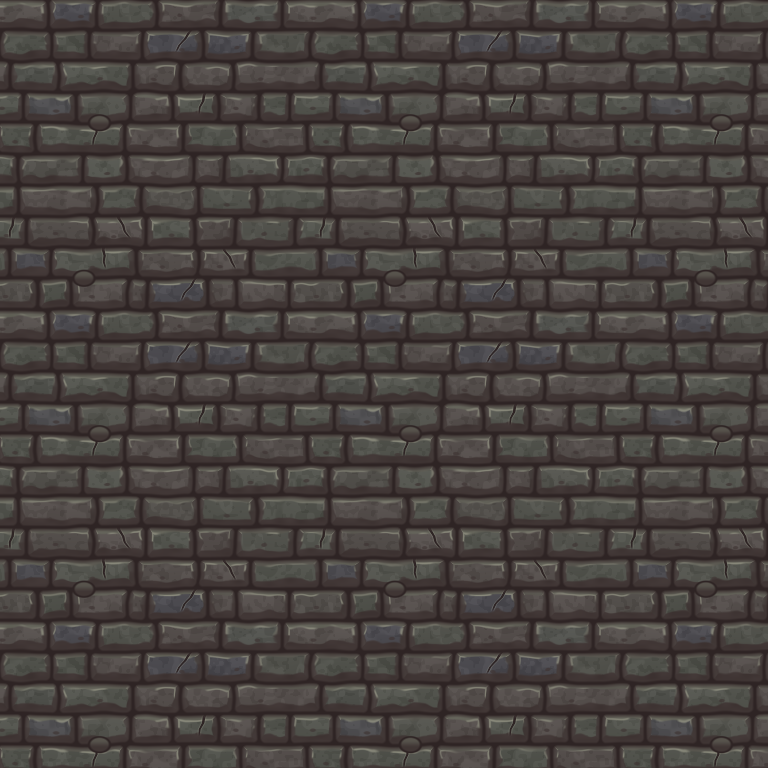
This texture is drawn by a Shadertoy shader. Its source:

```glsl
#define ROWS 24.7      // courses over the canvas height
#define PERIOD 10.0    // courses, and course heights, per repeat
#define GAP 0.045      // half width of a joint
#define CORNER 0.15    // rounding of the stones
#define BEVEL 0.15     // width of the upper and side bevels
#define JITTER 0.31    // irregularity of stone widths
#define WOBBLE 0.09    // unevenness of stone outlines
#define CHIPPING 0.13  // unevenness of the front faces
#define CRACKED 0.13   // share of cracked stones

const vec3 MORTAR = vec3(0.18, 0.14, 0.14);
const vec3 SHADE = vec3(0.25, 0.21, 0.205);
const vec3 SIDE = vec3(0.29, 0.265, 0.255);
const vec3 LIT = vec3(0.39, 0.39, 0.35);
const vec3 GLINT = vec3(0.56, 0.56, 0.50);
const vec3 WARM_FACE = vec3(0.32, 0.295, 0.285);
const vec3 GREEN_FACE = vec3(0.31, 0.315, 0.29);
const vec3 BLUE_FACE = vec3(0.285, 0.28, 0.30);

float hash(vec2 p) {
    vec3 q = fract(p.xyx * 0.1031);
    q += dot(q, q.yzx + 33.33);
    return fract((q.x + q.y) * q.z);
}

// Value noise that wraps with the repeat; PERIOD * freq must be whole
float noise(vec2 p, float freq, float seed) {
    p *= freq;
    vec2 cell = floor(p), f = p - cell, wrap = vec2(PERIOD * freq);
    f *= f * (3.0 - 2.0 * f);
    vec2 a = mod(cell, wrap) + seed, b = mod(cell + 1.0, wrap) + seed;
    return mix(mix(hash(a), hash(vec2(b.x, a.y)), f.x),
               mix(hash(vec2(a.x, b.y)), hash(b), f.x), f.y);
}

float roundBox(vec2 p, vec2 halfSize, float radius) {
    vec2 d = abs(p) - halfSize + radius;
    return length(max(d, 0.0)) + min(max(d.x, d.y), 0.0) - radius;
}

// Left joint of a stone, in units of the mean stone width
float joint(float i, float row, float count) {
    return i + JITTER * (2.0 * hash(vec2(mod(i, count) + 3.0, row + 11.0)) - 1.0);
}

// Position from the stone centre, half size and wrapped identity
void findStone(vec2 p, out vec2 q, out vec2 halfSize, out vec2 id) {
    float row = mod(floor(p.y), PERIOD);
    float count = 5.0 + mod(row, 2.0) + (mod(row, 6.0) == 3.0 ? 1.0 : 0.0);
    float width = PERIOD / count;
    float x = p.x / width + count * hash(vec2(row, 47.0));
    float i = floor(x);
    if (x < joint(i, row, count)) i -= 1.0;
    else if (x >= joint(i + 1.0, row, count)) i += 1.0;
    float left = joint(i, row, count), right = joint(i + 1.0, row, count);
    q = vec2((x - 0.5 * (left + right)) * width, fract(p.y) - 0.5);
    halfSize = vec2(0.5 * (right - left) * width, 0.5) - GAP;
    id = vec2(mod(i, count), row);
}

vec3 stoneColor(vec2 p, vec2 q, vec2 halfSize, vec2 id, float aa) {
    float tint = hash(id + 71.0), wear = hash(id + 29.0);
    float grain = noise(p, 3.0, 5.0), fine = noise(p, 8.0, 9.0);

    // Chipped front face, set high on the stone
    vec2 chip = vec2(noise(p, 4.0, 17.0), noise(p, 3.0, 37.0)) - 0.5;
    vec2 e = q + vec2(0.0, 0.04) + CHIPPING * chip;
    vec2 a = abs(e) - halfSize + vec2(BEVEL, BEVEL + 0.04);
    float face = max(a.x, a.y);
    float upper = smoothstep(0.05, -0.05, e.y);

    // Bevels: lit above, dim at the sides, dark below
    vec3 top = mix(SIDE, LIT, 0.45 + 0.55 * hash(id + 53.0));
    vec3 ends = mix(SHADE, SIDE, 0.4 + 0.6 * upper) + (e.x < 0.0 ? 0.015 : -0.01);
    vec3 col = mix(ends, mix(SHADE, top, upper), smoothstep(-aa, aa, a.y - a.x));
    col += 0.04 * (grain - 0.5);

    // Face with painted patches
    vec3 faceCol = mix(WARM_FACE, GREEN_FACE, smoothstep(0.25, 0.5, tint));
    faceCol = mix(faceCol, BLUE_FACE, smoothstep(0.75, 0.9, tint));
    faceCol += 0.03 * smoothstep(0.5, 0.6, grain) - 0.025 * smoothstep(0.6, 0.7, fine);
    faceCol += 0.02 * (wear - 0.5) - 0.03 * e.y;
    col = mix(col, faceCol, smoothstep(aa, -aa, face));

    // Worn highlights along the upper rim and its corner ridges
    float rim = smoothstep(0.025 + aa, 0.0, abs(face));
    float ridge = smoothstep(0.02 + aa, 0.0, abs(a.x - a.y)) * step(0.0, face);
    float worn = smoothstep(0.35, 0.7, noise(p, 2.5, 61.0));
    col = mix(col, GLINT, upper * max(rim * worn, 0.65 * ridge) * (0.4 + 0.5 * wear));
    col = mix(col, SHADE, 0.5 * (1.0 - upper) * rim * worn);

    // Pits and slanting cracks on some stones
    vec2 pit = q - 0.4 * halfSize * (vec2(tint, wear) * 2.0 - 1.0);
    col = mix(col, SHADE, 0.7 * step(0.6, wear) * smoothstep(0.09, 0.04, length(pit * vec2(0.7, 1.2))));
    float bend = 0.08 * abs(fract(q.y * 2.5) - 0.5) + (tint - 0.5) * q.y * 1.8;
    float crack = abs(q.x - 0.3 * halfSize.x + bend) - 0.03 * (0.4 - q.y);
    float cracked = step(1.0 - CRACKED, wear) * smoothstep(0.25, 0.1, q.y);
    col = mix(col, GLINT, 0.3 * cracked * smoothstep(aa, 0.0, abs(crack - 0.04)));
    return mix(col, MORTAR, cracked * smoothstep(aa, 0.0, crack));
}

void mainImage(out vec4 fragColor, in vec2 fragCoord) {
    float aa = ROWS / iResolution.y;
    vec2 p = vec2(fragCoord.x, iResolution.y - fragCoord.y) * aa + vec2(0.0, 0.05);
    vec2 warped = p + WOBBLE * (vec2(noise(p, 2.0, 3.0), noise(p, 1.5, 23.0)) - 0.5);

    // Stones fading into the joints
    vec2 q, halfSize, id;
    findStone(warped, q, halfSize, id);
    float d = roundBox(q, halfSize, min(CORNER, halfSize.x));
    vec3 col = stoneColor(p, q, halfSize, id, aa);
    col = mix(col, SHADE, 0.6 * smoothstep(-0.13, -0.03, d));
    col = mix(col, MORTAR, smoothstep(-0.04 - 0.5 * aa, 0.02 + 0.5 * aa, d));

    // Pebbles wedged under every fifth course
    float course = mod(floor(p.y + 0.5), PERIOD);
    vec2 s = vec2(mod(p.x - 3.6 + 0.1 * course + 5.0, PERIOD) - 5.0, fract(p.y + 0.5) - 0.5);
    float pebble = (length(s / vec2(0.3, 0.22)) - 1.0) * 0.22;
    if (mod(course, 5.0) == 4.0) {
        vec3 body = mix(SHADE, LIT, 0.65 * smoothstep(0.1, -0.15, s.y));
        col = mix(col, MORTAR, smoothstep(0.05 + aa, 0.03, pebble));
        col = mix(col, body, smoothstep(aa, -aa, pebble));
    }
    fragColor = vec4(col, 1.0);
}
```
